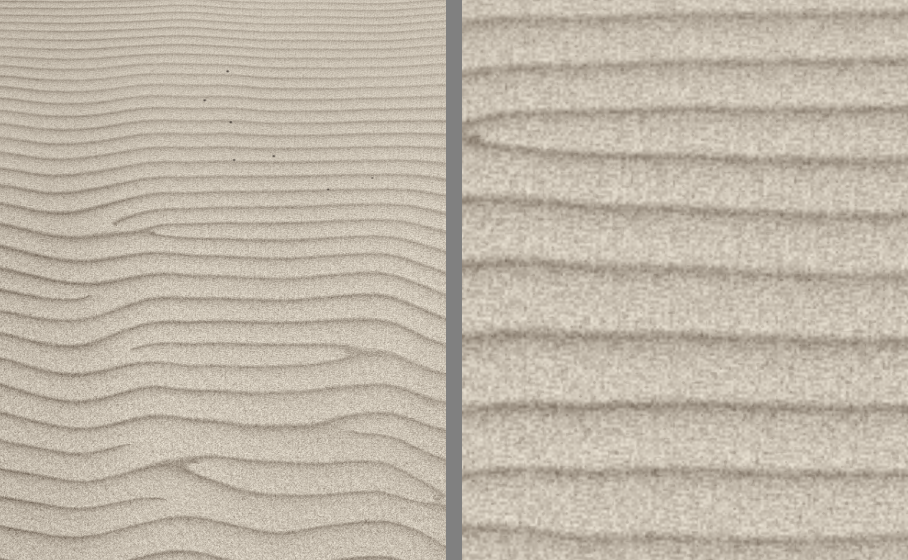
Left, the full canvas; right, a detail of the centre.
Write a WebGL 1 fragment shader that draws this texture.

```glsl
precision highp float;

uniform vec2 u_resolution;

const vec3 SHADOW_SAND = vec3(0.57, 0.525, 0.47);
const vec3 LIGHT_SAND = vec3(0.84, 0.807, 0.75);
const vec3 DEBRIS = vec3(0.22, 0.19, 0.17);

const float FAR_SPACING = 0.0115;   // ripple spacing at the top edge
const float SPACING_GROWTH = 0.056; // added spacing towards the viewer
const float BEND = 1.5;             // sideways bends, in ripples
const float WOBBLE = 0.24;
const float BASE_TONE = 0.86;
const float LINE_DEPTH = 0.62;
const float GRAIN = 0.36;
const float FINE_GRAIN = 0.46;
const float PEPPER = 0.24;
const float SPECK_RADIUS = 0.0017;
const int FORKS = 10;
const int SPECKS = 7;
const float TAU = 6.28319;

float hash(vec2 p) {
  return fract(sin(dot(p, vec2(127.1, 311.7))) * 43758.5);
}

float noise(vec2 p) {
  vec2 i = floor(p);
  vec2 f = fract(p);
  f = f * f * (3.0 - 2.0 * f);
  float low = mix(hash(i), hash(i + vec2(1.0, 0.0)), f.x);
  float high = mix(hash(i + vec2(0.0, 1.0)), hash(i + 1.0), f.x);
  return mix(low, high, f.y);
}

// Vortices in the phase: each one makes a ripple split or end.
float forkPhase(vec2 p, float aspect) {
  float turn = 0.0;
  float side = 1.0;
  for (int i = 0; i < FORKS; i++) {
    float id = float(i);
    vec2 center = vec2(hash(vec2(id, 3.7)) * aspect, hash(vec2(id, 8.1)));
    vec2 d = (p - center) * vec2(0.35, 1.0);
    turn += side * atan(d.y, d.x) / TAU;
    side = -side;
  }
  return turn;
}

// Ripple count from the far edge, with perspective and bending.
float ripplePhase(vec2 p, float nearness, float aspect) {
  float growth = SPACING_GROWTH / FAR_SPACING;
  float phase = log(1.0 + growth * nearness) / SPACING_GROWTH;
  phase += BEND * (noise(vec2(p.x * 5.5 + 2.3, nearness * 2.0)) - 0.5);
  phase += WOBBLE * (noise(vec2(p.x * 12.0, nearness * 6.0 + 4.0)) - 0.5);
  return phase + forkPhase(p, aspect);
}

// Crisp crest edge above, soft shaded face below.
float crestShadow(float f, float nearness) {
  float rise = mix(0.28, 0.09, nearness);
  float fall = mix(5.5, 10.0, nearness);
  return max(smoothstep(1.0 - rise, 1.0, f), exp(-f * fall));
}

float specks(vec2 p, float aspect) {
  float pixel = 1.0 / u_resolution.y;
  float cover = 0.0;
  for (int i = 0; i < SPECKS; i++) {
    vec2 seed = vec2(float(i), 21.3);
    vec2 spread = vec2(hash(seed), hash(seed + 5.9));
    vec2 center = mix(vec2(0.2 * aspect, 0.63), vec2(0.85 * aspect, 0.9), spread);
    float radius = SPECK_RADIUS * mix(0.5, 1.1, hash(seed + 11.0));
    float dist = length((p - center) * vec2(0.8, 1.0));
    cover = max(cover, 1.0 - smoothstep(radius - pixel, radius + pixel, dist));
  }
  return cover;
}

void main() {
  vec2 p = gl_FragCoord.xy / u_resolution.y;
  float aspect = u_resolution.x / u_resolution.y;
  float nearness = 1.0 - p.y;
  float across = p.x / aspect;

  // Ripple relief
  float f = fract(ripplePhase(p, nearness, aspect));
  float shadow = crestShadow(f, nearness);
  float strength = mix(0.62, 1.0, smoothstep(0.0, 0.5, nearness));
  strength *= mix(1.15, 0.88, across);
  strength *= mix(0.8, 1.2, noise(p * vec2(6.0, 14.0) + 9.0));
  float tone = BASE_TONE - LINE_DEPTH * strength * shadow;
  tone += 0.08 * (smoothstep(0.1, 0.8, f) - 0.5) * (1.0 - shadow);

  // Broad light
  tone -= 0.12 * (1.0 - smoothstep(0.0, 0.45, across));
  tone -= 0.07 * smoothstep(0.6, 1.0, nearness);
  tone += 0.08 * (noise(p * 4.0 + 17.0) - 0.5);

  // Sand grains
  float coarse = noise(p * 390.0) - 0.5;
  float fine = noise(p * 610.0 + 31.0) - 0.5;
  float pepper = smoothstep(0.78, 0.95, noise(p * 360.0 + 57.0));
  float grainSize = mix(0.6, 1.1, smoothstep(0.0, 0.6, nearness));
  tone += grainSize * (GRAIN * coarse + FINE_GRAIN * fine - PEPPER * pepper);

  vec3 color = mix(SHADOW_SAND, LIGHT_SAND, tone);
  color = mix(color, DEBRIS, 0.8 * specks(p, aspect));
  gl_FragColor = vec4(color, 1.0);
}
```
